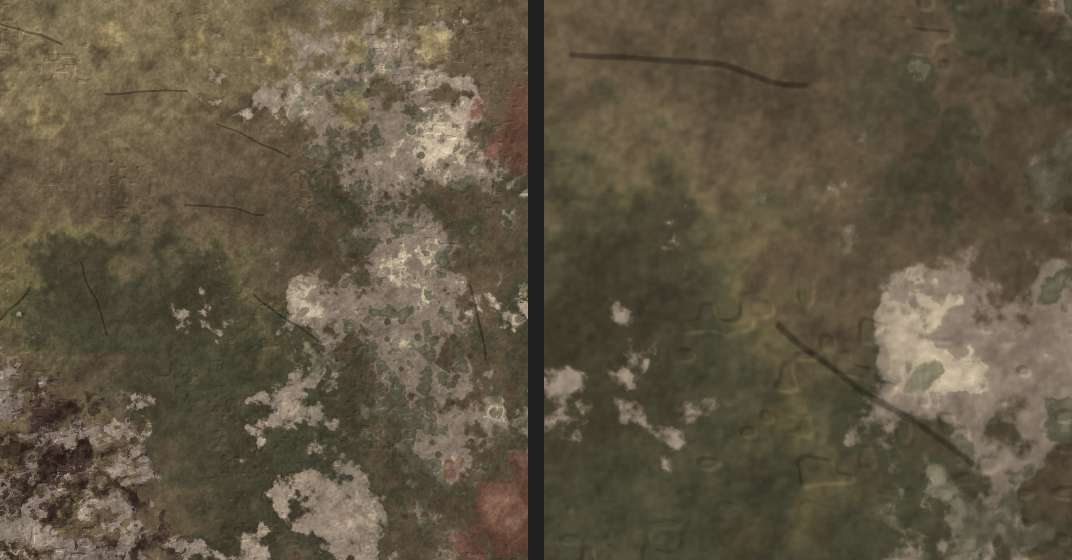
Left, the full canvas; right, a detail of the centre.
This texture is drawn by a WebGL 1 fragment shader. Its source:

```glsl
precision highp float;
uniform vec2 u_resolution;

// Pigments
const vec3 TAN = vec3(0.51, 0.455, 0.335);
const vec3 BROWN = vec3(0.385, 0.332, 0.255);
const vec3 OLIVE = vec3(0.45, 0.41, 0.275);
const vec3 MOSS = vec3(0.262, 0.262, 0.198);
const vec3 SOOT = vec3(0.225, 0.195, 0.15);
const vec3 PLASTER = vec3(0.555, 0.495, 0.435);
const vec3 CREAM = vec3(0.68, 0.63, 0.53);
const vec3 RUST = vec3(0.39, 0.265, 0.215);
const vec3 MAROON = vec3(0.29, 0.225, 0.195);
const vec3 CHIP = vec3(0.54, 0.49, 0.45);
const vec3 LICHEN = vec3(0.55, 0.49, 0.345);

// Surface
const float MOTTLE = 0.75;
const float GRAIN = 0.13;
const float RELIEF = 0.55;
const float CHIP_RELIEF = 1.0;
const float LIGHT_STEP = 0.0016;
const float CRACK_WIDTH = 0.0016;
const mat2 TURN = mat2(0.8, 0.6, -0.6, 0.8);

float hash(vec2 p) {
  vec3 q = fract(vec3(p.xyx) * 0.1031);
  q += dot(q, q.yzx + 33.33);
  return fract((q.x + q.y) * q.z);
}

float noise(vec2 p) {
  vec2 i = floor(p), f = fract(p);
  f = f * f * (3.0 - 2.0 * f);
  return mix(mix(hash(i), hash(i + vec2(1.0, 0.0)), f.x),
             mix(hash(i + vec2(0.0, 1.0)), hash(i + 1.0), f.x), f.y);
}

float fbm(vec2 p) {
  float sum = 0.0, amp = 0.5;
  for (int i = 0; i < 5; i++) {
    sum += amp * noise(p);
    p = TURN * p * 2.03 + 17.3;
    amp *= 0.55;
  }
  return sum / 1.055;
}

// Positive inside a leaning ellipse, one at its centre
float blob(vec2 p, vec2 centre, vec2 radius, float lean) {
  p -= centre;
  p.x += lean * p.y;
  return 1.0 - length(p / radius);
}

float ragged(float field, float soft) {
  return smoothstep(-soft, soft, field);
}

// Round spots scattered on a grid; a share of the cells is filled
float spots(vec2 p, float cells, float share, float wobble) {
  vec2 id = floor(p * cells), f = fract(p * cells);
  vec2 centre = 0.36 + 0.28 * vec2(hash(id + 3.1), hash(id + 8.7));
  float radius = mix(0.12, 0.25, hash(id + 5.3)) + wobble * 0.2;
  float disc = 1.0 - smoothstep(radius - 0.035, radius + 0.035, length(f - centre));
  return disc * step(1.0 - share, hash(id + 11.9));
}

// Thin wandering scratches
float cracks(vec2 p) {
  float ink = 0.0;
  p += 0.012 * (vec2(noise(p * 24.0), noise(p * 24.0 + 9.0)) - 0.5);
  for (int i = 0; i < 8; i++) {
    float k = float(i);
    vec2 centre = vec2(hash(vec2(k, 1.7)) * 0.94, 0.2 + 0.75 * hash(vec2(k, 4.2)));
    float angle = 3.1416 * hash(vec2(k, 7.9));
    vec2 dir = vec2(cos(angle), sin(angle)), q = p - centre;
    float along = clamp(dot(q, dir), -0.07, 0.07);
    float d = length(q - dir * along);
    ink = max(ink, 1.0 - smoothstep(CRACK_WIDTH * 0.4, CRACK_WIDTH * 1.8, d));
  }
  return ink;
}

// Rough skin with clustered pits
float height(vec2 p) {
  float pits = smoothstep(0.68, 0.82, noise(p * vec2(85.0, 110.0)));
  pits *= smoothstep(0.52, 0.66, noise(p * 9.0 + 4.0));
  return fbm(p * 42.0) - 0.35 * pits;
}

void main() {
  vec2 p = gl_FragCoord.xy / u_resolution.y;
  float broad = fbm(p * 4.5 + 2.0) - 0.5;
  float patchy = fbm(p * 11.0 + 31.0) - 0.5;
  float fine = fbm(p * 34.0 + 57.0) - 0.5;
  float crumb = fbm(p * 75.0 + 83.0) - 0.5;
  float tear = 1.6 * broad + 1.8 * patchy + 1.2 * fine;

  // Tan wash fading into brown, with olive stains
  float wash = p.y - 0.55 * p.x - 0.42 + 1.1 * broad + 0.5 * patchy;
  vec3 col = mix(BROWN, TAN, smoothstep(-0.1, 0.45, wash));
  float olive = max(blob(p, vec2(0.44, 0.38), vec2(0.12, 0.2), 0.3),
                    blob(p, vec2(0.08, 0.48), vec2(0.15, 0.16), 0.0));
  col = mix(col, OLIVE, 0.8 * ragged(olive + tear - 0.1, 0.35));

  // Dark growth in the lower middle and along the right side
  float moss = max(blob(p, vec2(0.47, 0.27), vec2(0.3, 0.3), 0.5),
                   blob(p, vec2(0.95, 0.42), vec2(0.11, 0.35), 0.0));
  moss = max(moss, blob(p, vec2(0.24, 0.42), vec2(0.25, 0.09), -0.5));
  col = mix(col, MOSS, 0.85 * ragged(moss + 1.4 * tear - 0.22, 0.4));
  col = mix(col, SOOT, 0.65 * ragged(2.2 * patchy + broad + 0.8 * fine - 0.32, 0.2));

  // Worn pale plaster, broken up by flakes and dark dots
  float bare = blob(p, vec2(0.73, 0.46), vec2(0.19, 0.47), 0.18);
  float plaster = ragged(bare + 1.5 * tear + 0.8 * crumb - 0.12, 0.16);
  col = mix(col, PLASTER, 0.88 * plaster);
  float nearBare = smoothstep(-0.35, 0.15, bare);
  float flakes = ragged(fine + 0.7 * crumb + 0.6 * patchy - 0.17, 0.05);
  col = mix(col, CREAM, 0.75 * flakes * nearBare);
  float holes = ragged(1.3 * fine - patchy + 0.6 * crumb - 0.18, 0.08);
  holes = max(holes, spots(p, 34.0, 0.16, fine));
  col = mix(col, MOSS, 0.7 * holes * nearBare);

  // Pale lichen rounds near the top
  float lichen = spots(p + 0.01 * fine, 7.0, 0.4, fine) * smoothstep(0.66, 0.76, p.y);
  col = mix(col, LICHEN * (1.0 + 0.5 * crumb), 0.75 * lichen);

  // Red decay at the right corners
  float rust = max(blob(p, vec2(0.95, 0.79), vec2(0.07, 0.09), 0.0),
                   blob(p, vec2(0.95, 0.06), vec2(0.13, 0.12), 0.0));
  col = mix(col, RUST, 0.8 * ragged(rust + tear, 0.15));

  // Flaking maroon crust at the lower left
  float crust = ragged(blob(p, vec2(0.06, 0.13), vec2(0.2, 0.23), 0.25) + 0.7 * tear, 0.05);
  float chips = fbm(TURN * p * vec2(30.0, 22.0) + 3.0 * fine) - 0.5;
  vec3 crustCol = mix(MAROON, BROWN, ragged(crumb + patchy, 0.15));
  crustCol = mix(crustCol, CHIP, 0.85 * ragged(chips - 0.08, 0.045));
  crustCol *= 1.0 - 0.35 * ragged(-chips - 0.1, 0.06);
  col = mix(col, crustCol, crust);

  // Scratches, mottling, slanted light and grain
  col *= 1.0 - 0.3 * cracks(p);
  col *= 1.0 + MOTTLE * (0.6 * patchy + 0.5 * fine + 0.5 * crumb);
  vec2 lit = LIGHT_STEP * vec2(-0.7, 0.7);
  float slope = height(p - lit) - height(p + lit);
  col *= 1.0 + clamp(slope * mix(RELIEF, CHIP_RELIEF, crust), -0.3, 0.3);
  col *= 1.0 + GRAIN * (noise(p * 260.0) - 0.5);
  gl_FragColor = vec4(col, 1.0);
}
```
